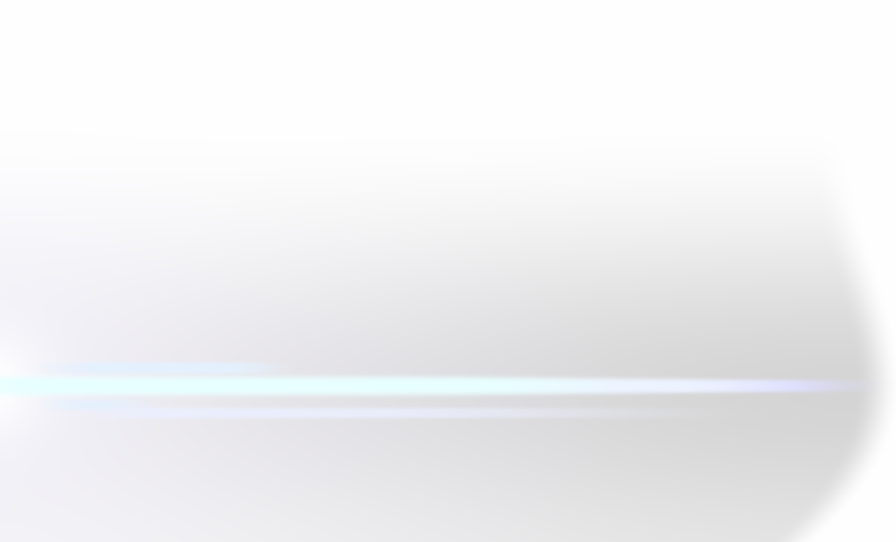
This background is drawn by a Shadertoy shader. Its source:

```glsl
// A white studio backdrop with a soft grey shade that ends in a curved right rim,
// crossed by a horizontal light flare. The shade is a product of smooth ramps;
// the flare is a set of flat-topped beams plus two round glows at the left edge.

// Soft horizontal streak at height y, fading in over a.xy and out over a.zw.
float beam(vec2 uv, float y, float halfWidth, vec4 a) {
    float d = (uv.y - y) / halfWidth;
    return exp(-d * d * d * d)
         * smoothstep(a.x, a.y, uv.x) * (1.0 - smoothstep(a.z, a.w, uv.x));
}

// Round falloff, measured in canvas heights.
float glow(vec2 p, vec2 center, float radius) {
    vec2 d = (p - center) / radius;
    return exp(-dot(d, d));
}

// Horizontal position of the curved right rim at height y.
float rimX(float y) {
    float below = max(0.29 - y, 0.0);
    float above = max(y - 0.29, 0.0);
    return 0.995 - 1.13 * below * below - 0.05 * smoothstep(0.0, 0.42, above);
}

void mainImage(out vec4 fragColor, in vec2 fragCoord) {
    vec2 uv = fragCoord / iResolution.xy;
    vec2 p = vec2(uv.x * iResolution.x / iResolution.y, uv.y);

    // Grey shade: darkest near the beam, deeper toward the right
    float profile = (1.0 - smoothstep(0.27, 0.79, uv.y))
                  * mix(0.62, 1.0, smoothstep(-0.05, 0.27, uv.y));
    float depth = mix(0.07, 0.165, smoothstep(-0.05, 0.95, uv.x));
    float inside = 1.0 - smoothstep(-0.04, 0.012, uv.x - rimX(uv.y));
    vec3 tint = mix(vec3(1.0, 1.08, 0.86), vec3(1.0), smoothstep(0.0, 0.9, uv.x));
    vec3 color = vec3(0.997) - profile * depth * inside * tint;

    // Broad lavender haze and the bright source on the left
    color = mix(color, vec3(0.96, 0.955, 1.0), 0.55 * glow(p, vec2(0.0, 0.3), 0.3));
    color = mix(color, vec3(1.0), 0.9 * glow(p, vec2(-0.02, 0.29), 0.1));

    // Thin side beams
    vec3 paleBlue = vec3(0.89, 0.945, 1.0);
    color = mix(color, paleBlue, 0.9 * beam(uv, 0.321, 0.011, vec4(0.02, 0.12, 0.25, 0.34)));
    color = mix(color, paleBlue, 0.8 * beam(uv, 0.253, 0.010, vec4(0.03, 0.09, 0.11, 0.19)));
    color = mix(color, vec3(0.92, 0.94, 1.0),
                0.85 * beam(uv, 0.238, 0.010, vec4(0.06, 0.18, 0.35, 0.88)));

    // Main beam: cyan, then white, then a narrowing lavender tip
    vec3 beamColor = mix(vec3(0.91, 1.0, 1.0), vec3(0.93, 0.95, 1.0), smoothstep(0.52, 0.75, uv.x));
    beamColor = mix(beamColor, vec3(0.86, 0.86, 1.0), smoothstep(0.75, 0.95, uv.x));
    float halfWidth = mix(0.018, 0.011, smoothstep(0.4, 1.0, uv.x));
    color = mix(color, beamColor, beam(uv, 0.288, halfWidth, vec4(-0.1, 0.03, 0.86, 1.0)));

    fragColor = vec4(clamp(color, 0.0, 1.0), 1.0);
}
```
